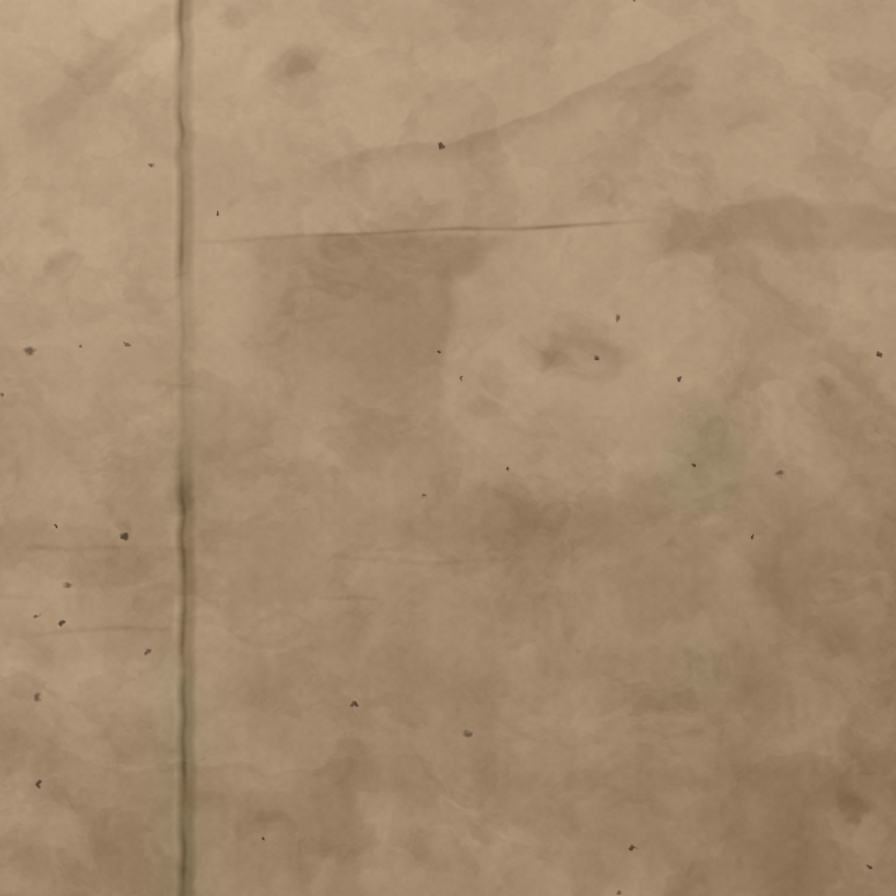
Write a Shadertoy shader that draws this texture.

```glsl
// Stained tan concrete wall with a vertical seam, faint casting lines, blotches and pits.

float hash(vec2 p) {
    return fract(sin(dot(p, vec2(127.1, 311.7))) * 43758.5453);
}

float noise(vec2 p) {
    vec2 i = floor(p), f = fract(p);
    f = f * f * (3.0 - 2.0 * f);
    return mix(mix(hash(i), hash(i + vec2(1, 0)), f.x),
               mix(hash(i + vec2(0, 1)), hash(i + vec2(1, 1)), f.x), f.y);
}

float fbm(vec2 p) {
    float sum = 0.0, amp = 0.5;
    for (int i = 0; i < 6; i++) {
        sum += amp * noise(p);
        p = mat2(0.8, 0.6, -0.6, 0.8) * p * 2.03 + 7.3;
        amp *= 0.54;
    }
    return sum * 0.93;
}

// 1 inside an ellipse, fading out across its rim
float blob(vec2 p, vec2 center, vec2 radius, float soft) {
    return 1.0 - smoothstep(1.0 - soft, 1.0 + soft, length((p - center) / radius));
}

// 1 between two limits, with soft ends
float span(float x, float a, float b, float soft) {
    return smoothstep(a - soft, a + soft, x) * (1.0 - smoothstep(b - soft, b + soft, x));
}

// Small dark holes, at most one per cell; more of them low on the wall
float pits(vec2 p, float cells, float share) {
    vec2 id = floor(p * cells);
    vec2 center = (id + 0.2 + 0.6 * vec2(hash(id + 3.1), hash(id + 8.7))) / cells;
    float radius = mix(0.002, 0.0045, pow(hash(id + 5.5), 2.0));
    vec2 d = p - center + 0.004 * (vec2(noise(p * 250.0), noise(p * 250.0 + 40.0)) - 0.5);
    d.x *= mix(0.7, 1.5, hash(id + 1.9));
    float present = step(hash(id + 12.4), share * (1.4 - 0.9 * p.y));
    return present * (1.0 - smoothstep(radius * 0.3, radius * 1.6, length(d)));
}

void mainImage(out vec4 fragColor, in vec2 fragCoord) {
    vec2 p = fragCoord / iResolution.xy;
    vec2 warp = vec2(fbm(p * 9.0), fbm(p * 9.0 + 31.0)) - 0.5;
    vec2 q = p + 0.09 * warp;
    float low = 1.0 - smoothstep(0.2, 0.75, p.y);

    // Broad light falloff
    float shade = 0.029 + 0.11 * (p.y - 0.5) - 0.045 * (p.x - 0.45);
    shade -= 0.03 * smoothstep(0.75, 1.05, p.x) * low;

    // Cloudy stains, crisp-rimmed blotches, mottling and grain
    float cloud = fbm(q * vec2(4.0, 6.0) + 2.0);
    float mottle = fbm(q * 17.0 + 11.0);
    shade += 0.08 * (cloud - 0.5) + 0.1 * (mottle - 0.5) * (0.6 + 0.6 * low);
    shade -= 0.022 * smoothstep(0.53, 0.58, fbm(q * vec2(7.0, 10.0) + 20.0));
    shade -= 0.018 * smoothstep(0.57, 0.63, fbm(q * vec2(18.0, 26.0) + 70.0));
    shade += 0.016 * smoothstep(0.56, 0.64, fbm(q * vec2(12.0, 15.0) + 90.0));
    shade += 0.05 * (fbm(p * vec2(28.0, 7.0) + 50.0) - 0.5) * low;
    shade += 0.018 * (noise(p * 120.0) - 0.5) + 0.015 * (noise(p * 260.0) - 0.5);

    // Pale patch beside a darker damp patch
    float pale = blob(q, vec2(0.65, 0.6), vec2(0.16, 0.15), 0.07);
    float damp = span(q.x, 0.28, 0.56, 0.025) * smoothstep(0.5, 0.62, q.y)
               * (1.0 - smoothstep(0.733, 0.742, p.y));
    shade += 0.015 * pale - 0.055 * damp * (1.0 - pale);
    shade -= 0.032 * span(q.x, 0.22, 0.75, 0.05) * span(q.y, 0.38, 0.45, 0.025);

    // Casting line across the wall, with a shadowed band to the right
    float ledge = p.y - (0.717 + 0.052 * p.x + 0.006 * (noise(vec2(p.x * 12.0, 2.0)) - 0.5));
    float ledgeLine = exp(-pow(ledge / 0.0024, 2.0)) * span(p.x, 0.22, 0.73, 0.02);
    shade -= 0.09 * ledgeLine * (0.3 + 0.7 * span(p.x, 0.36, 0.7, 0.03)) * (0.5 + noise(p * 40.0));
    shade -= 0.045 * span(ledge + 0.06 * warp.y, -0.045, 0.0, 0.007) * smoothstep(0.7, 0.78, q.x);

    // Curved tide mark, sharp above and fading below, and a slanted one at the left
    float tide = p.y - (0.825 + 0.05 * (p.x - 0.35) + 0.65 * pow(max(p.x - 0.35, 0.0), 2.0))
               - 0.05 * warp.y;
    shade -= 0.045 * span(p.x, 0.37, 0.8, 0.06) * smoothstep(-0.045, 0.0, tide)
           * (1.0 - smoothstep(0.0, 0.006, tide));
    float slant = p.y - (0.88 + 0.9 * (p.x - 0.03)) - 0.12 * warp.x;
    shade -= 0.035 * span(slant, -0.045, 0.0, 0.008) * span(q.x, 0.03, 0.25, 0.02);

    // Faint level lines in the lower half
    for (int i = 0; i < 3; i++) {
        float k = float(i);
        float y = 0.3 + 0.04 * k + 0.02 * (noise(vec2(p.x * 6.0, k * 9.0)) - 0.5) + 0.02 * warp.y;
        float broken = smoothstep(0.45, 0.7, noise(vec2(p.x * 13.0, k + 4.0)));
        shade -= 0.03 * broken * exp(-pow((p.y - y) / 0.003, 2.0)) * (1.0 - smoothstep(0.4, 0.75, p.x));
    }

    // Round smudges, one with a paler core
    float ring = length((q - vec2(0.655, 0.62)) / vec2(1.15, 0.9));
    shade -= 0.04 * exp(-pow((ring - 0.024) / 0.011, 2.0));
    for (int i = 0; i < 12; i++) {
        float k = float(i);
        vec2 center = vec2(hash(vec2(k, 2.0)), hash(vec2(k, 6.0)));
        shade -= 0.04 * blob(q, center, vec2(0.02, 0.015) * (0.5 + hash(vec2(k, 9.0))), 0.4);
    }
    vec3 color = vec3(0.64, 0.54, 0.43) + shade * vec3(1.0, 0.98, 0.95);

    // Greenish bloom on the right and along the lower seam
    float seamX = p.x - 0.207 - 0.004 * (0.5 - p.y) - 0.004 * (noise(vec2(3.0, p.y * 40.0)) - 0.5);
    float bloom = blob(q, vec2(0.78, 0.48), vec2(0.05, 0.06), 0.4)
                + 0.7 * blob(q, vec2(0.76, 0.25), vec2(0.03, 0.02), 0.6)
                + exp(-pow(seamX / 0.035, 2.0)) * low * smoothstep(0.4, 0.6, cloud + 0.1);
    color += bloom * vec3(-0.035, -0.014, -0.018);

    // Vertical seam: soft groove, broken dark edge and pale lip
    float wear = 0.4 + 0.6 * max(1.0 - smoothstep(0.46, 0.51, p.y), smoothstep(0.66, 0.72, p.y));
    float groove = (1.0 - smoothstep(0.004, 0.014, abs(seamX))) * (0.6 + 0.8 * mottle);
    float edge = exp(-pow((seamX + 0.003) / 0.0028, 2.0)) * 1.4 * noise(vec2(5.0, p.y * 35.0));
    color -= wear * (groove * vec3(0.085, 0.075, 0.075) + edge * vec3(0.09, 0.085, 0.075));
    color += 0.03 * wear * exp(-pow((seamX + 0.012) / 0.003, 2.0)) * noise(vec2(8.0, p.y * 50.0));

    // Pits
    float holes = max(pits(p, 11.0, 0.13), 0.7 * pits(p + 0.37, 23.0, 0.04));
    fragColor = vec4(mix(color, vec3(0.27, 0.2, 0.14), 0.8 * holes), 1.0);
}
```
